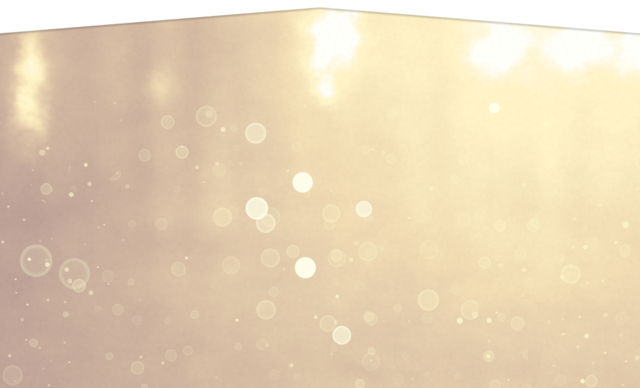
A WebGL 2 fragment shader for this background:

```glsl
#version 300 es
precision highp float;

uniform vec2 u_resolution;
out vec4 fragColor;

vec3 hash3(vec2 p) {
  vec3 q = fract(p.xyx * vec3(0.1031, 0.1030, 0.0973));
  q += dot(q, q.yxz + 33.33);
  return fract((q.xxy + q.yzz) * q.zyx);
}

float gradientDot(vec2 cell, vec2 offset) {
  return dot(hash3(cell + 50.0).xy * 2.0 - 1.0, offset);
}

float gradientNoise(vec2 p) {
  vec2 i = floor(p), f = fract(p);
  vec2 u = f * f * f * (f * (f * 6.0 - 15.0) + 10.0);
  vec2 e = vec2(1.0, 0.0);
  return mix(mix(gradientDot(i, f), gradientDot(i + e, f - e), u.x),
             mix(gradientDot(i + e.yx, f - e.yx), gradientDot(i + 1.0, f - 1.0), u.x), u.y);
}

float fbm(vec2 p) {
  float sum = 0.0, amplitude = 0.6;
  for (int i = 0; i < 4; i++) {
    sum += amplitude * gradientNoise(p);
    p = p * 2.03 + 7.1;
    amplitude *= 0.5;
  }
  return sum;
}

float glow(vec2 p, vec2 center, vec2 size) {
  vec2 d = (p - center) / size;
  return exp(-dot(d, d));
}

// Soft disc whose rim is brighter than its core
float disc(vec2 p, vec2 center, float radius, float core) {
  float d = length(p - center);
  float soft = max(0.1 * radius, 1.2 / u_resolution.y);
  float fill = 1.0 - smoothstep(radius - soft, radius + 0.4 * soft, d);
  return fill * mix(core, 1.0, smoothstep(0.65, 0.92, d / radius));
}

// Dusky mauve through sand and cream to white
vec3 lightColor(float t) {
  vec3 c = mix(vec3(0.74, 0.63, 0.59), vec3(0.84, 0.74, 0.64), clamp(t / 0.33, 0.0, 1.0));
  c = mix(c, vec3(0.95, 0.87, 0.71), clamp((t - 0.33) / 0.35, 0.0, 1.0));
  c = mix(c, vec3(1.0, 0.95, 0.78), clamp((t - 0.68) / 0.3, 0.0, 1.0));
  return mix(c, vec3(1.0, 1.0, 0.98), smoothstep(1.0, 1.5, t));
}

float hazeLight(vec2 p) {
  float high = smoothstep(0.45, 0.9, p.y);
  float t = 0.1 + 0.36 * smoothstep(-0.1, 0.9, p.x) + 0.53 * glow(p, vec2(1.42, 0.87), vec2(0.62));
  t += 0.09 * high - 0.07 * (1.0 - smoothstep(0.0, 0.4, p.y));

  // Blurred trunks and drifting haze
  t -= 0.13 * high * glow(p, vec2(0.55, 0.9), vec2(0.16, 0.5));
  t -= 0.09 * glow(p, vec2(0.36, 0.75), vec2(0.04, 0.4));
  t -= 0.12 * glow(p, vec2(0.05, 0.45), vec2(0.1, 0.22));
  t += 0.14 * gradientNoise(vec2(p.x * 11.0, p.y * 1.3)) * smoothstep(0.1, 0.6, p.y);
  t += 0.16 * fbm(p * vec2(2.5, 6.0)) + 0.1 * fbm(p * 12.0);

  // Openings between the leaves
  vec2 q = p + 0.06 * vec2(fbm(p * 10.0), fbm(p * 10.0 + 20.0));
  float gaps = 0.95 * glow(q, vec2(0.075, 0.78), vec2(0.04, 0.13));
  gaps += 0.3 * glow(q, vec2(0.41, 0.78), vec2(0.045, 0.035));
  gaps += 1.0 * glow(q, vec2(0.86, 0.91), vec2(0.07, 0.09));
  gaps += 0.5 * glow(q, vec2(0.83, 0.8), vec2(0.03, 0.05));
  gaps += 0.75 * glow(q, vec2(1.29, 0.88), vec2(0.07, 0.06));
  gaps += 0.9 * glow(q, vec2(1.5, 0.88), vec2(0.065, 0.06));
  gaps += 0.7 * glow(q, vec2(1.64, 0.87), vec2(0.035, 0.06));
  return t + gaps * (1.0 + 1.3 * fbm(p * 16.0));
}

void main() {
  vec2 p = gl_FragCoord.xy / u_resolution.y;
  float halfWidth = 0.5 * u_resolution.x / u_resolution.y;
  float grain = gradientNoise(p * 140.0) + gradientNoise(p * 70.0);
  vec3 color = lightColor(hazeLight(p)) + 0.013 * grain;

  // Scattered faint discs, then ever finer dust
  for (int layer = 0; layer < 4; layer++) {
    float k = float(layer);
    float size = 0.13 / (1.0 + 0.55 * k);
    vec2 grid = p / size + k * 17.3;
    vec3 h = hash3(floor(grid) + k * 31.0);
    vec3 g = hash3(floor(grid) + 91.0 + k);
    float radius = layer < 2 ? mix(0.1, 0.22, g.x) : mix(0.05, 0.15, g.x * g.x);
    float side = smoothstep(0.35, 0.8, abs(p.x - halfWidth));
    float density = layer < 2 ? 0.55 * (1.0 - 0.7 * side) : 0.12 + 0.26 * side;
    density *= 1.0 - smoothstep(0.45, 0.85, p.y);
    float strength = layer < 2 ? 0.15 + 0.35 * g.y * g.y : 0.3 + 0.7 * g.y * g.y;
    vec2 center = mix(vec2(0.25), vec2(0.75), h.xy) * size;
    float shape = disc(fract(grid) * size, center, radius * size, layer < 2 ? 0.5 : 0.85);
    color = mix(color, vec3(1.0, 0.98, 0.8), shape * strength * step(h.z, density));
  }

  // Large discs: center, radius, strength
  vec4 lights[11] = vec4[](
    vec4(0.685, 0.425, 0.026, 0.6), vec4(0.78, 0.53, 0.027, 1.0), vec4(0.662, 0.463, 0.03, 0.9),
    vec4(0.787, 0.31, 0.028, 1.0), vec4(0.881, 0.136, 0.025, 0.8), vec4(0.659, 0.657, 0.028, 0.65),
    vec4(0.938, 0.461, 0.022, 0.85), vec4(0.532, 0.7, 0.028, 0.35), vec4(0.093, 0.328, 0.043, 0.35),
    vec4(0.192, 0.295, 0.041, 0.3), vec4(1.274, 0.722, 0.015, 1.0));
  for (int i = 0; i < 11; i++) {
    vec4 l = lights[i];
    float shape = disc(p, l.xy, l.z, mix(0.3, 0.95, l.w * l.w));
    color = mix(color, mix(vec3(0.97, 0.96, 0.76), vec3(1.0, 1.0, 0.93), l.w), l.w * shape);
  }

  // White gable with a thin shadow below it
  float edge = 0.981 - 0.067 * abs(p.x - halfWidth) / halfWidth - p.y;
  color *= 1.0 - 0.2 * (1.0 - smoothstep(0.0, 0.009, edge));
  float pixel = 1.0 / u_resolution.y;
  color = mix(vec3(1.0), color, smoothstep(-pixel, pixel, edge));
  fragColor = vec4(color, 1.0);
}
```
